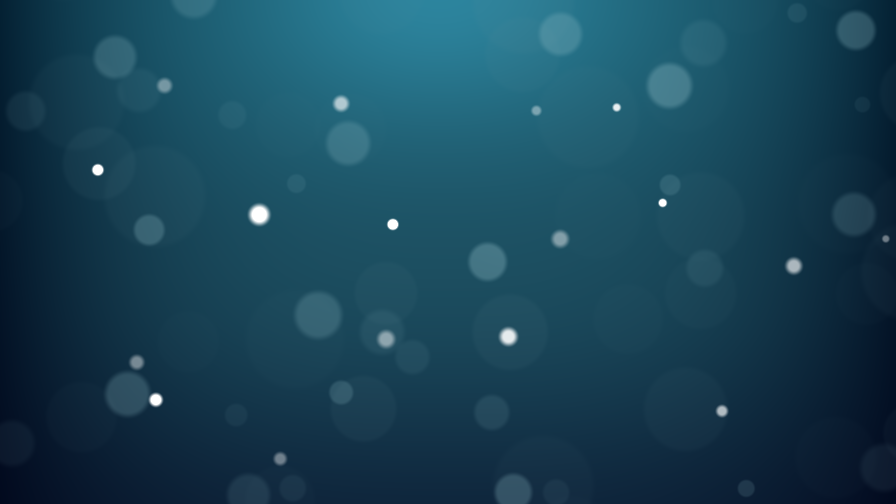
A Shadertoy shader for this background:

```glsl
// Deep teal backdrop lit from the top centre, with drifting out-of-focus lights.
// A vertical gradient, a soft glow and a navy vignette make the water; three
// cellular layers scatter wide haze discs, mid-size bokeh and small white sparks.

vec3 hash3(vec2 cell, float seed) {
    vec3 q = fract(vec3(cell.xyx + seed) * vec3(0.1031, 0.1030, 0.0973));
    q += dot(q, q.yxz + 33.33);
    return fract((q.xxy + q.yzz) * q.zyx);
}

// Soft disc: 1 inside, falling to 0 at the radius
float disc(float dist, float radius, float softness) {
    return 1.0 - smoothstep(radius * (1.0 - softness), radius, dist);
}

// One disc per occupied grid cell; radii and strengths are (min, max) ranges
float bokeh(vec2 p, float cellSize, float occupancy, vec2 radii,
            vec2 strengths, float softness, float seed) {
    vec2 home = floor(p / cellSize);
    float light = 0.0;
    for (int j = -1; j <= 1; j++) {
        for (int i = -1; i <= 1; i++) {
            vec2 cell = home + vec2(i, j);
            vec3 place = hash3(cell, seed);
            vec3 look = hash3(cell, seed + 41.7);
            vec2 centre = (cell + 0.1 + 0.8 * place.xy) * cellSize;
            float radius = mix(radii.x, radii.y, look.x);
            float strength = mix(strengths.x, strengths.y, look.y * look.y);
            light += step(place.z, occupancy) * strength
                   * disc(length(p - centre), radius, softness);
        }
    }
    return light;
}

vec3 backdrop(vec2 uv) {
    float side = abs(uv.x * 2.0 - 1.0);

    // Bottom to top down the centre line
    vec3 col = mix(vec3(0.05, 0.125, 0.215), vec3(0.11, 0.305, 0.375),
                   smoothstep(-0.15, 0.5, uv.y));
    col = mix(col, vec3(0.13, 0.41, 0.49), smoothstep(0.4, 1.0, uv.y));

    // Light entering from above
    vec2 fromLamp = (uv - vec2(0.49, 1.03)) / vec2(0.19, 0.25);
    col += vec3(0.045, 0.11, 0.13) * exp(-dot(fromLamp, fromLamp));

    // Navy sides, darkest in the lower corners
    vec3 navy = mix(vec3(0.0, 0.02, 0.10), vec3(0.0, 0.09, 0.16), uv.y);
    return mix(col, navy, 0.88 * pow(side, 2.8));
}

void mainImage(out vec4 fragColor, in vec2 fragCoord) {
    vec2 uv = fragCoord / iResolution.xy;
    vec2 p = (fragCoord - 0.5 * iResolution.xy) / iResolution.y;
    vec3 col = backdrop(uv);

    // Wide, barely visible haze
    float haze = bokeh(p, 0.22, 0.75, vec2(0.06, 0.11), vec2(0.02, 0.075), 0.15, 3.0);
    col = mix(col, vec3(0.42, 0.57, 0.61), haze);

    // Mid-size bokeh, strongest in the upper right
    vec2 fromCluster = (p - vec2(0.3, 0.28)) / vec2(0.4, 0.35);
    float cluster = 0.75 + 0.45 * exp(-dot(fromCluster, fromCluster));
    float discs = bokeh(p, 0.18, 0.6, vec2(0.018, 0.056), vec2(0.08, 0.4), 0.3, 17.0);
    col = mix(col, vec3(0.55, 0.73, 0.77), min(discs * cluster, 0.6));

    // Small bright sparks
    float sparks = bokeh(p, 0.25, 0.62, vec2(0.009, 0.026), vec2(0.4, 2.0), 0.6, 29.0);
    col = mix(col, vec3(1.0), min(sparks, 1.0));

    fragColor = vec4(col, 1.0);
}
```
